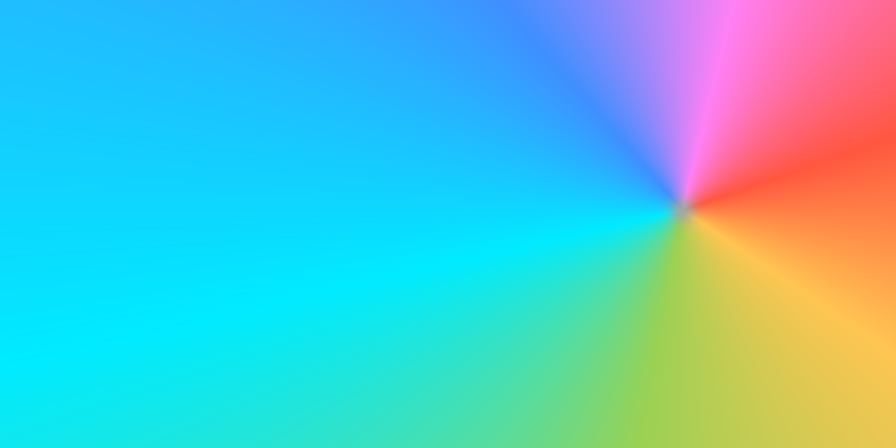
Reproduce this background procedurally as a WebGL 1 fragment shader.

```glsl
precision highp float;

uniform vec2 u_resolution;

const vec3 RED = vec3(1.0, 0.34, 0.25);
const vec3 PINK = vec3(1.0, 0.50, 0.96);
const vec3 BLUE = vec3(0.25, 0.56, 1.0);
const vec3 CYAN = vec3(0.0, 0.92, 1.0);
const vec3 GREEN = vec3(0.60, 0.82, 0.33);
const vec3 AMBER = vec3(1.0, 0.77, 0.32);

// Angle around the hub in degrees, counted from a start direction
float sweepAngle(vec2 offset, float startAngle) {
  return mod(degrees(atan(offset.y, offset.x)) - startAngle, 360.0);
}

// Linear blend to the next colour between two angles
vec3 blendStop(vec3 color, vec3 next, float angle, float from, float to) {
  return mix(color, next, clamp((angle - from) / (to - from), 0.0, 1.0));
}

vec3 conicGradient(float angle) {
  vec3 color = blendStop(RED, PINK, angle, 0.0, 57.0);
  color = blendStop(color, BLUE, angle, 57.0, 112.0);
  color = blendStop(color, CYAN, angle, 112.0, 174.0);
  color = blendStop(color, GREEN, angle, 174.0, 240.0);
  color = blendStop(color, AMBER, angle, 240.0, 307.0);
  return blendStop(color, RED, angle, 307.0, 360.0);
}

// Fade to the mean colour where all the rays meet
vec3 softenHub(vec3 color, vec2 offset, float radius) {
  vec3 mean = (RED + PINK + BLUE + CYAN + GREEN + AMBER) / 6.0;
  return mix(color, mean, exp(-dot(offset, offset) / (radius * radius)));
}

void main() {
  // Canvas units: height is 1, hub placed as a share of the canvas
  vec2 hub = vec2(0.762, 0.531) * u_resolution;
  vec2 offset = (gl_FragCoord.xy - hub) / u_resolution.y;

  vec3 color = conicGradient(sweepAngle(offset, 19.0));
  color = softenHub(color, offset, 0.028);
  gl_FragColor = vec4(color, 1.0);
}
```
